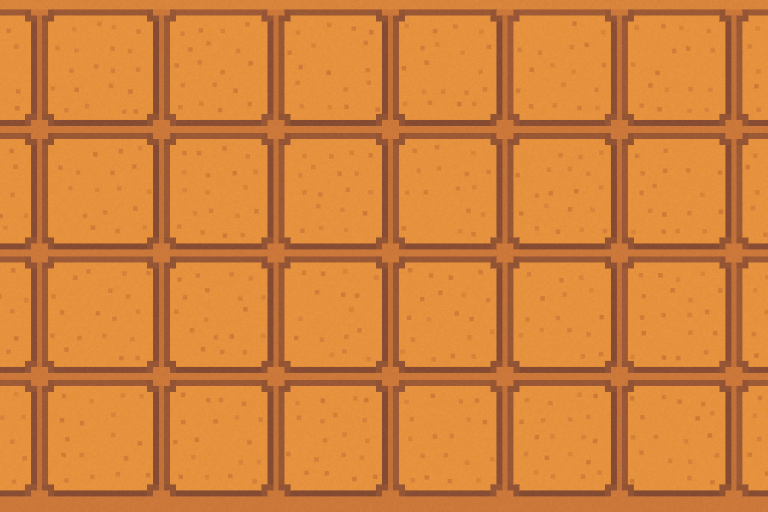
A Shadertoy shader for this pattern:

```glsl
// Square orange tiles with notched, bevelled brown frames, speckled faces and thin grout.
#define CANVAS     vec2(128.0, 85.333)  // canvas size in blocks; a frame is one block wide
#define PITCH      vec2(19.08, 20.58)   // tile spacing
#define WIDE_PITCH 20.33                // spacing of the columns left of the origin
#define ORIGIN     vec2(26.92, 1.0)     // grout crossing, measured from the top left
#define GAP        vec2(0.83, 1.17)     // grout widths
#define ROWS       4.0
#define SPECKS     vec2(4.0, 5.0)       // speck grid on each face
#define SPECK_HALF 0.37
#define GRAIN      0.018
#define FACE       vec3(0.90, 0.57, 0.24)
#define GROUT      vec3(0.80, 0.47, 0.23)
#define FRAME      vec3(0.61, 0.35, 0.21)

const vec3 FRAME_SHADE = vec3(0.53, 0.30, 0.20);
const vec3 SPECK = vec3(0.80, 0.47, 0.21);
const vec3 TOP_BAND = vec3(0.85, 0.52, 0.23);

float hash(vec2 p) {
    return fract(sin(dot(p, vec2(12.9898, 78.233))) * 43758.5453);
}

// Edge coverage for a distance that is positive inside
float cover(float dist, float pixel) {
    return clamp(dist / pixel + 0.5, 0.0, 1.0);
}

// Rectangle whose corners lose one square block; edge holds distances from its sides
float notchedRect(vec2 edge, float inset) {
    return min(min(edge.x, edge.y) - inset, max(edge.x, edge.y) - 1.0 - inset);
}

// Small squares on a staggered, jittered grid
vec3 speckledFace(vec2 local, vec2 faceSize, vec2 id, float pixel) {
    vec3 color = FACE;
    for (float row = 0.0; row < SPECKS.y; row++) {
        for (float col = 0.0; col < SPECKS.x; col++) {
            vec2 seed = id * 7.31 + vec2(col, row) * 1.73 + 3.0;
            vec2 jitter = vec2(hash(seed), hash(seed + 19.7)) - 0.5;
            float stagger = mod(row + id.x, 2.0) * 0.4 - 0.2;
            vec2 cell = vec2(col + stagger, row) + 0.5 + jitter * 0.55;
            vec2 offset = abs(local - (cell / SPECKS - 0.5) * faceSize * 0.94);
            float speck = cover(SPECK_HALF - max(offset.x, offset.y), pixel);
            float tone = hash(seed + 41.3);
            float strength = step(0.1, tone) * mix(0.45, 0.95, tone);
            color = mix(color, SPECK, speck * strength);
        }
    }
    return color;
}

void mainImage(out vec4 fragColor, in vec2 fragCoord) {
    vec2 uv = fragCoord / iResolution.xy;
    vec2 p = vec2(uv.x, 1.0 - uv.y) * CANVAS;
    float pixel = CANVAS.x / iResolution.x;

    // Tile layout, with a wider spacing at the left and plain bands above and below
    vec2 pitch = PITCH;
    if (p.x < ORIGIN.x) pitch.x = WIDE_PITCH;
    vec2 id = floor((p - ORIGIN) / pitch);
    id.y = clamp(id.y, 0.0, ROWS - 1.0);
    vec2 local = p - ORIGIN - (id + 0.5) * pitch;
    vec2 halfSize = 0.5 * (pitch - GAP);
    vec2 edge = halfSize - abs(local);

    // Grout: dimmer between columns, brighter along the top
    float between = cover(-edge.x, pixel) * cover(edge.y - 1.0, pixel);
    vec3 color = mix(GROUT, GROUT * 0.95, between);
    color = mix(color, TOP_BAND, cover(ORIGIN.y + 0.5 * GAP.y - p.y, pixel));

    // Frame: shaded right and bottom sides, middle tone in the corner blocks
    float side = edge.x < edge.y ? local.x : local.y;
    float shade = step(0.0, side);
    float corner = cover(2.0 - max(edge.x, edge.y), pixel);
    shade = mix(shade, 0.35, corner);
    vec3 frame = mix(FRAME, FRAME_SHADE, shade);
    frame *= 0.98 + 0.04 * hash(id + 5.0);
    color = mix(color, frame, cover(notchedRect(edge, 0.0), pixel));

    // Face
    vec3 face = speckledFace(local, 2.0 * halfSize - 2.0, id, pixel);
    color = mix(color, face, cover(notchedRect(edge, 1.0), pixel));

    // Fine surface grain
    color += GRAIN * (hash(floor(p * 4.0)) - 0.5);

    fragColor = vec4(color, 1.0);
}
```
